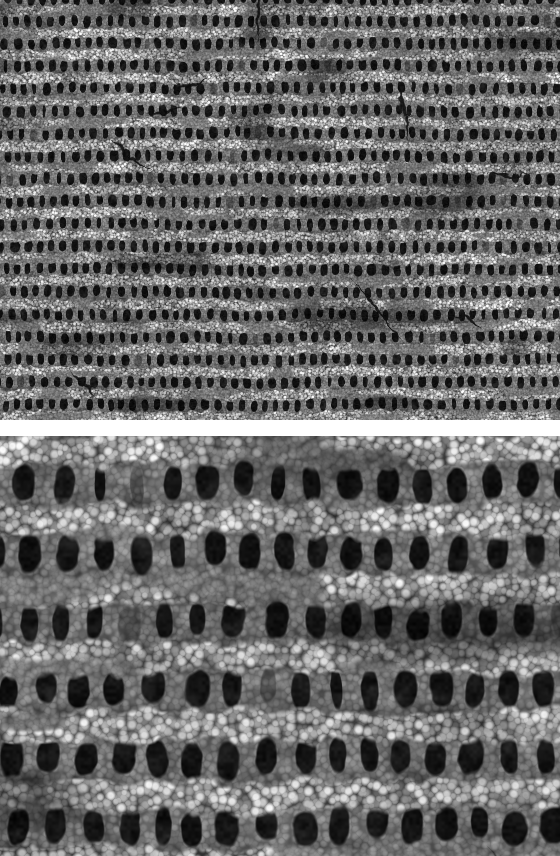
Top: the whole. Bottom: its middle third, enlarged.
Reproduce this texture procedurally as a WebGL 2 fragment shader.

```glsl
#version 300 es
precision highp float;
// Grey porous surface: rows of dark oval pores in a rough wall, parted by
// bands of pale grains. Pores come from a jittered grid, grains from
// scattered overlapping domes, and wear from noise and random cracks.

uniform vec2 u_resolution;
out vec4 fragColor;

float hash(vec2 p) {
  return fract(sin(dot(p, vec2(127.1, 311.7))) * 43758.5453);
}

float noise(vec2 p) {
  vec2 i = floor(p), f = fract(p);
  f = f * f * (3.0 - 2.0 * f);
  return mix(mix(hash(i), hash(i + vec2(1, 0)), f.x),
             mix(hash(i + vec2(0, 1)), hash(i + vec2(1, 1)), f.x), f.y);
}

float fbm(vec2 p) {
  return 0.55 * noise(p) + 0.3 * noise(p * 2.1 + 7.3) + 0.15 * noise(p * 4.3 + 3.1);
}

// Brightest of the soft domes scattered around p
float grains(vec2 p) {
  vec2 cell = floor(p);
  float best = 0.0;
  for (int y = -1; y <= 1; y++)
    for (int x = -1; x <= 1; x++) {
      vec2 id = cell + vec2(x, y);
      vec2 centre = id + vec2(hash(id), hash(id + 41.7));
      float dome = 1.0 - smoothstep(0.2, 0.85, length(p - centre));
      best = max(best, dome * mix(0.25, 1.0, hash(id + 17.3)));
    }
  return best;
}

// 1 inside a pore, 0 on the wall; q is in row pitches
float pore(vec2 q) {
  float row = floor(q.y);
  float x = q.x / 0.523 + hash(vec2(row, 3.0)) + 0.5 * noise(vec2(q.x * 0.7, row * 5.0));
  vec2 id = vec2(floor(x), row);
  vec2 d = vec2(fract(x) - 0.5, fract(q.y) - 0.5);
  d -= 0.1 * (vec2(hash(id + 5.1), hash(id + 9.4)) - 0.5);
  d.x += d.y * 0.3 * (hash(id + 2.6) - 0.5);
  vec2 halfSize = vec2(0.31, 0.27) * mix(vec2(0.78, 0.87), vec2(1.1), vec2(hash(id), hash(id + 8.8)));
  if (hash(id + 31.0) > 0.95) halfSize.x *= 0.6;
  vec2 e = pow(abs(d / halfSize), vec2(2.3));
  float rough = 0.35 * (noise(q * 9.0) - 0.5);
  float filled = 0.6 * step(0.96, hash(id + 13.0));
  return (1.0 - smoothstep(0.68, 1.25, e.x + e.y + rough)) * (1.0 - filled);
}

// Coverage of a few thin, bent, tapering cracks
float cracks(vec2 q, vec2 extent) {
  float cover = 0.0;
  vec2 bent = q + 0.5 * (vec2(fbm(q * 1.5), fbm(q * 1.5 + 20.0)) - 0.5);
  for (int i = 0; i < 9; i++) {
    vec2 seed = vec2(float(i), 4.7);
    vec2 d = bent - extent * vec2(hash(seed), hash(seed + 1.3));
    float angle = 3.1416 * hash(seed + 2.9);
    vec2 along = vec2(cos(angle), sin(angle));
    float t = dot(d, along) / mix(0.8, 1.9, hash(seed + 6.1));
    float across = abs(dot(d, vec2(-along.y, along.x)));
    float width = 0.075 * (1.0 - t * t);
    cover = max(cover, 1.0 - smoothstep(width - 0.04, width + 0.02, across));
  }
  return cover;
}

void main() {
  vec2 uv = gl_FragCoord.xy / u_resolution.y;
  float rows = 18.58;
  vec2 extent = rows * vec2(u_resolution.x / u_resolution.y, 1.0);
  vec2 q = rows * vec2(uv.x, 1.0 - uv.y) - vec2(0.0, 0.4);
  q.y += 0.14 * (noise(q * 0.35) - 0.5);

  // Rough wall, paler on the struts between pores
  float fine = grains(q * 11.0 + 50.0);
  float strut = 1.0 - smoothstep(0.1, 0.4, abs(fract(q.y) - 0.5));
  float tone = 0.27 + 0.2 * fine + 0.1 * strut + 0.16 * (noise(q * 5.0) - 0.5);

  // Dark pores with a faintly lit interior
  float inside = 0.05 + 0.12 * noise(q * 8.0) * noise(q * 3.0 + 9.0);
  tone = mix(tone, inside, pore(q));

  // Ragged grain band between rows, in places hidden by a smooth ledge
  float fromBand = abs(fract(q.y + 0.46) - 0.5);
  float edge = 0.22 + 0.2 * (noise(q * 4.5 + 30.0) - 0.5);
  float band = 1.0 - smoothstep(edge - 0.05, edge + 0.05, fromBand);
  float coarse = max(grains(q * 7.5), 0.8 * grains(q * 10.0 + 13.0));
  float pale = 0.24 + 0.7 * coarse + 0.18 * (noise(q * 1.3 + 4.0) - 0.5);
  float ledge = smoothstep(0.6, 0.75, noise(q * vec2(0.8, 2.6) + 70.0));
  pale = mix(pale, 0.33 + 0.2 * fine, 0.75 * ledge);
  tone = mix(tone, pale, band);

  // Broad stains, cracks and fine speckle
  float stain = smoothstep(0.72, 0.9, noise(q * vec2(0.35, 0.8) + 11.0));
  tone *= (1.0 - 0.35 * stain) * mix(0.9, 1.1, fbm(q * 0.4));
  tone = mix(tone, 0.06, 0.9 * cracks(q, extent));
  tone += 0.06 * (noise(q * 19.0) - 0.5);
  fragColor = vec4(vec3(clamp(tone, 0.0, 1.0)), 1.0);
}
```
